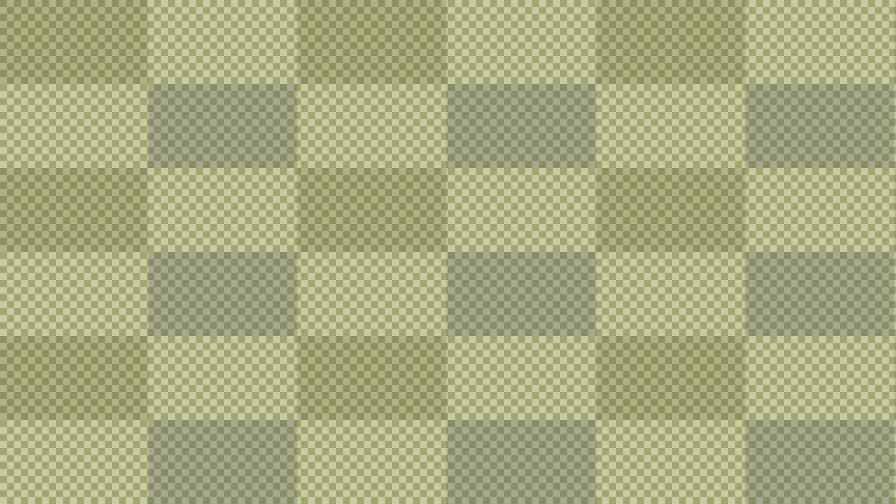
This pattern is drawn by a Shadertoy shader. Its source:

```glsl
// Fine two-tone check under large blocks of plain, green and grey cloth.

// Smooth square wave: 1 on the first half of each period, 0 on the second.
float squareWave(float t, float softness) {
    float edgeDistance = 0.25 - abs(fract(t + 0.25) - 0.5);
    return clamp(0.5 + 0.5 * edgeDistance / softness, 0.0, 1.0);
}

void mainImage(out vec4 fragColor, in vec2 fragCoord) {
    vec2 uv = fragCoord / iResolution.xy;
    vec2 halfPixel = 0.5 / iResolution.xy;

    // Small check: 128 by 72 cells
    float column = squareWave(uv.x * 64.0, halfPixel.x * 64.0);
    float row = squareWave(uv.y * 36.0, halfPixel.y * 36.0);
    float check = mix(1.0 - column, column, row);

    // Large blocks: 6 by 6, with slightly soft upright edges
    float evenBlock = squareWave((uv.x + 0.0015) * 3.0, max(halfPixel.x, 0.0015) * 3.0);
    float evenBand = squareWave(uv.y * 3.0, halfPixel.y * 3.0);
    float green = evenBlock * (1.0 - evenBand);
    float grey = (1.0 - evenBlock) * evenBand;

    // Dark and light thread colours of each cloth
    vec3 plainCloth = mix(vec3(0.64, 0.65, 0.42), vec3(0.78, 0.80, 0.65), check);
    vec3 greenCloth = mix(vec3(0.56, 0.57, 0.36), vec3(0.68, 0.70, 0.53), check);
    vec3 greyCloth = mix(vec3(0.54, 0.55, 0.39), vec3(0.65, 0.66, 0.56), check);

    vec3 color = plainCloth * (1.0 - green - grey) + greenCloth * green + greyCloth * grey;
    fragColor = vec4(color, 1.0);
}
```
